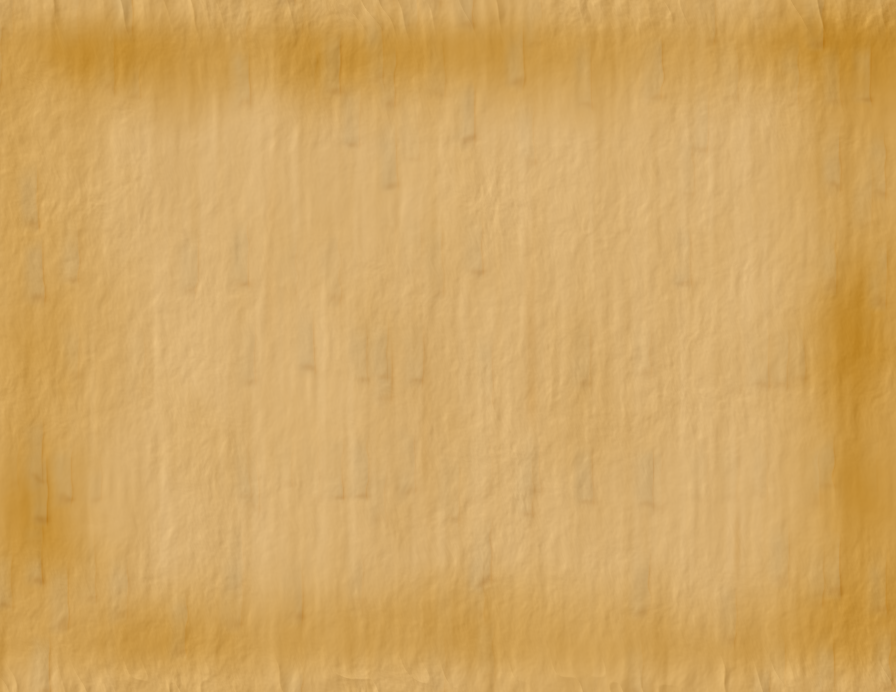
This texture is drawn by a Shadertoy shader. Its source:

```glsl
// Aged parchment: a pale tan sheet with amber stains gathered round the border.
// Soft elliptical blots set the tone, lit fractal relief gives the crinkles,
// and stretched noise plus jittered cells give the vertical grain and knots.

float hash(vec2 p) {
    vec3 q = fract(vec3(p.xyx) * 0.1031);
    q += dot(q, q.yzx + 33.33);
    return fract((q.x + q.y) * q.z);
}

float noise(vec2 p) {
    vec2 i = floor(p), f = fract(p);
    f = f * f * f * (f * (f * 6.0 - 15.0) + 10.0);
    return mix(mix(hash(i), hash(i + vec2(1, 0)), f.x),
               mix(hash(i + vec2(0, 1)), hash(i + vec2(1, 1)), f.x), f.y);
}

float fbm(vec2 p) {
    float sum = 0.0, amp = 0.5;
    for (int i = 0; i < 4; i++) {
        sum += amp * noise(p);
        p = mat2(1.6, 1.2, -1.2, 1.6) * p + 17.3;
        amp *= 0.5;
    }
    return sum;
}

// Soft elliptical spot, one at its centre.
float blot(vec2 p, vec2 centre, vec2 radius) {
    vec2 d = (p - centre) / radius;
    return exp(-dot(d, d));
}

// Closeness to the torn upper and lower rims.
float rim(float y) {
    return 1.0 - smoothstep(0.01, 0.07, min(y, 1.0 - y));
}

// Paper surface: fine crinkles in uneven patches, upright fibres, folded rims.
float height(vec2 p) {
    vec2 warp = vec2(noise(p * 22.0), noise(p * 22.0 + 40.0)) * 0.012;
    float rough = 0.35 + 1.1 * noise(p * 7.0 + 3.0);
    float crinkle = 0.65 * fbm((p + warp) * vec2(64.0, 44.0));
    float fibre = 0.28 * noise((p + warp * 0.4) * vec2(95.0, 20.0));
    float lean = p.x * 42.0 + p.y * 14.0;
    float fold = 1.0 - abs(2.0 * noise(vec2(lean, p.y * 11.0) + warp * 50.0) - 1.0);
    return crinkle * rough + fibre + 0.75 * fold * rim(p.y);
}

// Amber staining, strongest in the corners and down both sides.
float stain(vec2 uv) {
    vec2 p = uv + 0.05 * (vec2(fbm(uv * 7.0), fbm(uv * 7.0 + 31.0)) - 0.47);
    vec2 d = min(p, 1.0 - p);
    float s = 0.42 * (1.0 - smoothstep(0.01, 0.20, d.x));
    s = max(s, 0.48 * (1.0 - smoothstep(0.05, 0.21, d.y)));
    s += 0.55 * blot(p, vec2(0.11, 0.925), vec2(0.09, 0.06));
    s += 0.34 * blot(p, vec2(0.38, 0.92), vec2(0.12, 0.045));
    s += 0.24 * blot(p, vec2(0.57, 0.93), vec2(0.12, 0.045));
    s += 0.60 * blot(p, vec2(0.94, 0.92), vec2(0.11, 0.08));
    s += 0.70 * blot(p, vec2(0.955, 0.50), vec2(0.045, 0.12));
    s += 0.50 * blot(p, vec2(0.95, 0.29), vec2(0.04, 0.08));
    s += 0.52 * blot(p, vec2(0.95, 0.12), vec2(0.07, 0.08));
    s += 0.62 * blot(p, vec2(0.055, 0.25), vec2(0.05, 0.11));
    s += 0.22 * blot(p, vec2(0.04, 0.50), vec2(0.05, 0.07));
    s += 0.30 * blot(p, vec2(0.18, 0.10), vec2(0.08, 0.05));
    s += 0.16 * blot(p, vec2(0.49, 0.12), vec2(0.12, 0.05));
    s -= 0.26 * rim(uv.y);
    return s + 0.28 * (fbm(uv * vec2(14.0, 8.0) + 5.0) - 0.40);
}

// Scattered marks: x is a cool worn patch, y is a brown seam and knot.
vec2 marks(vec2 p) {
    vec2 sum = vec2(0);
    for (int layer = 0; layer < 3; layer++) {
        vec2 cells = vec2(10.0, 5.0) + float(layer) * vec2(2.0, 1.0);
        vec2 g = p * cells + float(layer) * vec2(7.37, 3.61);
        vec2 id = floor(g);
        vec2 centre = 0.5 + 0.2 * (vec2(hash(id + 9.0), hash(id + 23.0)) - 0.5);
        vec2 q = (fract(g) - centre) / cells;
        float strength = smoothstep(0.45, 0.95, hash(id + 61.0));
        float along = smoothstep(-0.05, -0.03, q.y) * (1.0 - smoothstep(0.02, 0.065, q.y));
        float worn = smoothstep(-0.022, 0.0, q.x) * (1.0 - smoothstep(0.011, 0.014, q.x));
        float seam = along * exp(-abs(q.x - 0.014) / 0.002);
        float knot = blot(q, vec2(0.006, -0.033), vec2(0.011, 0.006));
        sum += strength * vec2(along * worn, 0.5 * seam + 0.6 * knot);
    }
    return sum;
}

void mainImage(out vec4 fragColor, in vec2 fragCoord) {
    vec2 uv = fragCoord / iResolution.xy;
    vec2 p = vec2(uv.x * iResolution.x / iResolution.y, uv.y);

    // Base tone
    float s = clamp(stain(uv), 0.0, 1.15);
    vec3 col = mix(vec3(0.846, 0.688, 0.450), vec3(0.755, 0.545, 0.200), s);

    // Vertical grain, broad and fine, and a few long brown streaks
    float grain = noise(vec2(p.x * 75.0, p.y * 4.0)) + 0.6 * noise(vec2(p.x * 150.0, p.y * 9.0)) - 0.8;
    grain += 1.2 * (noise(vec2(p.x * 26.0, p.y * 2.5)) - 0.5);
    col += grain * vec3(0.020, 0.024, 0.030);
    float streak = blot(uv, vec2(0.593, 0.50), vec2(0.007, 0.20))
                 + 0.7 * blot(uv, vec2(0.475, 0.32), vec2(0.006, 0.14))
                 + 0.6 * blot(uv, vec2(0.302, 0.62), vec2(0.007, 0.15))
                 + 0.6 * blot(uv, vec2(0.823, 0.20), vec2(0.004, 0.16));
    col -= streak * noise(p * vec2(30.0, 14.0)) * vec3(0.05, 0.075, 0.10);

    // Worn patches, seams and knots, broken up by noise
    vec2 m = marks(p + vec2(0.005, 0.014) * (vec2(noise(p * 45.0), noise(p * 45.0 + 8.0)) - 0.5));
    m *= 0.25 + noise(p * vec2(50.0, 24.0));
    col = mix(col, vec3(0.765, 0.650, 0.460), 0.36 * min(m.x, 1.0));
    col -= m.y * vec3(0.065, 0.095, 0.105);

    // Relief lit from the upper left
    float slope = height(p) - height(p + vec2(-0.0028, 0.0025));
    col += slope * (0.19 + 0.08 * rim(uv.y)) * vec3(1.0, 0.98, 0.85);

    fragColor = vec4(clamp(col, 0.0, 1.0), 1.0);
}
```
